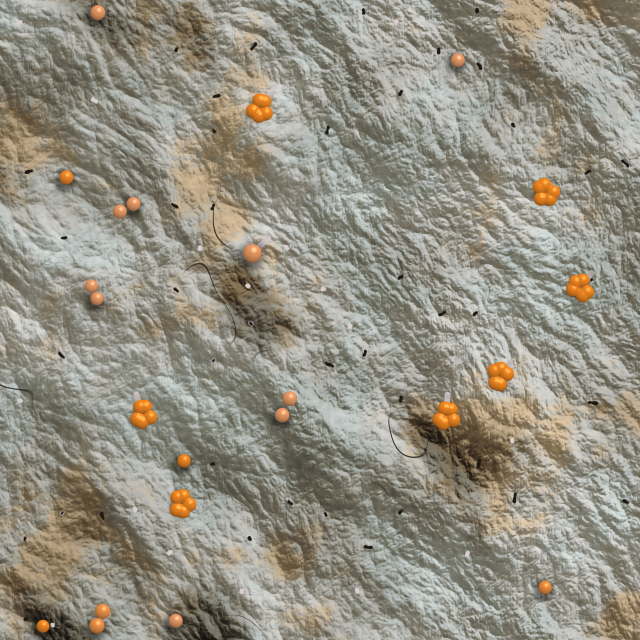
Write a WebGL 2 fragment shader that draws this texture.

```glsl
#version 300 es
precision highp float;
uniform vec2 u_resolution;
out vec4 fragColor;

const vec3 SOIL = vec3(0.27, 0.24, 0.20);
const vec3 CLAY = vec3(0.44, 0.42, 0.36);
const vec3 STONE = vec3(0.58, 0.575, 0.535);
const vec3 CHALK = vec3(0.75, 0.75, 0.73);
const vec3 ORANGE = vec3(0.93, 0.52, 0.13);
const vec3 PEACH = vec3(0.90, 0.60, 0.40);
const vec3 STALK = vec3(0.85, 0.81, 0.81);
const vec2 LIGHT = vec2(0.45, 0.89);     // direction towards the light
const float RELIEF = 0.21;               // contrast of the lit relief
const float BASE_TONE = 0.575;
const float FUNGUS_CELLS = 8.0;
const float SPECK_CELLS = 17.0;
const float HEAD_RADIUS = 0.0125;
const float LOBE_SHARPNESS = 6.0;

vec2 hash2(vec2 p) {
  vec3 q = fract(p.xyx * vec3(0.1031, 0.1030, 0.0973));
  q += dot(q, q.yzx + 33.33);
  return fract((q.xx + q.yz) * q.zy);
}

vec2 heading(float turn) { return vec2(cos(6.2832 * turn), sin(6.2832 * turn)); }

float corner(vec2 cell, vec2 offset) { return dot(heading(hash2(cell).x), offset); }

float gnoise(vec2 p) {
  vec2 i = floor(p), f = fract(p), e = vec2(1, 0);
  vec2 u = f * f * f * (f * (f * 6.0 - 15.0) + 10.0);
  return mix(mix(corner(i, f), corner(i + e, f - e), u.x),
             mix(corner(i + e.yx, f - e.yx), corner(i + 1.0, f - 1.0), u.x), u.y);
}

// Axes along and across the ridges, which fall to the right
vec2 ridgeAxes(vec2 p) { return vec2(p.x * 0.6 - p.y * 0.8, p.x * 0.8 + p.y * 0.6); }

float rockHeight(vec2 p, float rough) {
  vec2 q = ridgeAxes(p);
  q += 0.03 * vec2(gnoise(p * 5.0), gnoise(p * 5.0 + 17.0));
  float h = 0.0, freq = 5.0;
  for (int i = 0; i < 6; i++) {
    float fine = float(i) / 5.0;
    float n = gnoise(q * mix(vec2(0.5, 1.2), vec2(1), fine) * freq + 7.3 * float(i));
    if (i > 1) n = abs(n) * 1.1;          // rounded lumps with sharp creases
    h += n * mix(0.95, 1.15 * rough, fine) / freq;
    freq *= 2.0;
  }
  return h;
}

vec3 toneRamp(float t) {
  vec3 c = mix(SOIL, CLAY, clamp((t - 0.24) / 0.17, 0.0, 1.0));
  c = mix(c, STONE, clamp((t - 0.41) / 0.155, 0.0, 1.0));
  c = mix(c, CHALK, clamp((t - 0.565) / 0.18, 0.0, 1.0));
  return c * clamp(t / 0.24, 0.3, 1.0) + max(t - 0.745, 0.0);
}

vec3 rock(vec2 p) {
  float rough = mix(0.75, 1.25, smoothstep(0.2, 0.8, p.x + 0.4 * gnoise(p * 3.0)));
  vec2 e = LIGHT * 0.0016;
  float slope = (rockHeight(p + e, rough) - rockHeight(p - e, rough)) / 0.0032;
  float grain = gnoise(p * 95.0), patches = gnoise(p * 11.0 + 40.0);
  float crevice = gnoise(ridgeAxes(p) * vec2(2.6, 6.5) + 11.0) + 0.15 * patches + 0.1 * grain;
  float tone = BASE_TONE - RELIEF * tanh(slope * 0.55) + 0.17 * gnoise(p * 3.2 + 5.0);
  tone += 0.09 * patches + 0.07 * grain - 0.33 * smoothstep(0.25, 0.5, crevice);
  vec3 c = toneRamp(tone);
  // Rusty stains and cool mineral film
  float stain = gnoise(p * 4.5 + 23.0) + 0.5 * gnoise(p * 19.0) + 0.2 * grain;
  c *= mix(vec3(1), vec3(1.03, 0.91, 0.76), smoothstep(0.12, 0.5, stain));
  return c * mix(vec3(1), vec3(0.97, 1.01, 1.02), smoothstep(0.0, -0.3, stain));
}

float capsule(vec2 p, vec2 a, vec2 b) {
  vec2 d = b - a;
  return length(p - a - d * clamp(dot(p - a, d) / dot(d, d), 0.0, 1.0));
}

// Small pale stubs and dark pits
void addSpecks(inout vec3 c, vec2 p, float px) {
  vec2 id = floor(p * SPECK_CELLS), r = hash2(id + 61.0), s = hash2(id + 83.0);
  vec2 a = (id + 0.3 + 0.4 * r) / SPECK_CELLS;
  vec2 b = a + (0.002 + 0.009 * s.x) * heading(s.y);
  float d = capsule(p, a, b) + 0.002 * gnoise(p * 150.0);
  float pale = step(s.x * 0.5 + r.y * 0.5, 0.26 - 0.16 * p.x);
  float pit = step(0.88, r.x);
  c = mix(c, STALK, pale * smoothstep(px, -px, d - 0.0032));
  c = mix(c, SOIL * 0.4, pit * smoothstep(px, -px, d - 0.0024));
}

void addFungi(inout vec3 c, vec2 p, float px) {
  vec2 home = floor(p * FUNGUS_CELLS);
  for (int k = 0; k < 9; k++) {
    vec2 id = home + vec2(k % 3, k / 3) - 1.0;
    vec2 r = hash2(id + 5.0), s = hash2(id + 29.0), t = hash2(id + 47.0);
    vec2 site = (id + 0.15 + 0.7 * r) / FUNGUS_CELLS;
    float side = smoothstep(0.35, 0.75, site.x);
    if (s.x > mix(0.55, 0.2, side) || distance(p, site) > 0.09) continue;
    bool lobed = s.y < mix(0.12, 0.5, side);
    int lobes = lobed ? 5 : (t.x > 0.55 ? 2 : 1);
    float radius = HEAD_RADIUS * (lobed ? 0.88 : 0.8 + 0.4 * t.y);
    // Stalk and contact shadow
    vec2 tip = site + (0.02 + 0.016 * t.y) * heading(0.12 + 0.2 * r.x);
    float stalk = capsule(p, site, tip) - 0.0045;
    if (t.y > 0.4) c = mix(c, STALK * (0.9 + 0.2 * gnoise(p * 60.0)), smoothstep(px, -px, stalk));
    c *= 1.0 - 0.45 * smoothstep(2.1, 0.7, length(p - site + LIGHT * 0.006) / radius);
    // Blend of domes: field gives the outline, weights give the normal
    float field = 1e-6;
    vec2 lean = vec2(0);
    for (int j = 0; j < lobes; j++) {
      float spread = lobed ? 1.1 : (j == 0 ? 0.0 : 2.0 + 0.5 * r.y);
      vec2 v = (p - site) / radius - spread * heading(r.y + float(j) * 0.2 + 0.05 * sin(float(j) * 9.0 + r.x * 20.0));
      float w = exp(-LOBE_SHARPNESS * (dot(v, v) - 1.0));
      field += w;
      lean += w * v;
    }
    lean /= field;
    float d2 = 1.0 - log(field) / LOBE_SHARPNESS;
    float dome = sqrt(clamp(1.0 - d2, 0.0, 1.0));
    float lit = 0.72 + 0.22 * dot(lean, LIGHT) + 0.24 * dome;
    float gloss = smoothstep(0.4, 0.1, length(lean - LIGHT * 0.42));
    vec3 skin = mix(ORANGE, PEACH, lobed ? 0.0 : smoothstep(0.2, 0.6, fract(t.x * 7.0)));
    skin = skin * lit + 0.2 * gloss;
    float edge = (sqrt(max(d2, 0.0)) - 1.0) * radius;
    c = mix(c, skin, smoothstep(px, -px, edge));
  }
}

void main() {
  vec2 p = gl_FragCoord.xy / u_resolution.y;
  float px = 0.8 / u_resolution.y;
  vec3 c = rock(p);
  // Thin dark rootlets in a few places
  float thread = abs(gnoise(p * 9.0 + 71.0)) / 6.0;
  float rooted = smoothstep(0.3, 0.42, gnoise(p * 4.0 + 90.0));
  c = mix(c, SOIL * 0.5, 0.85 * rooted * smoothstep(0.0012 + px, 0.0012 - px, thread));
  addSpecks(c, p, px);
  addFungi(c, p, px);
  fragColor = vec4(clamp(c, 0.0, 1.0), 1.0);
}
```
